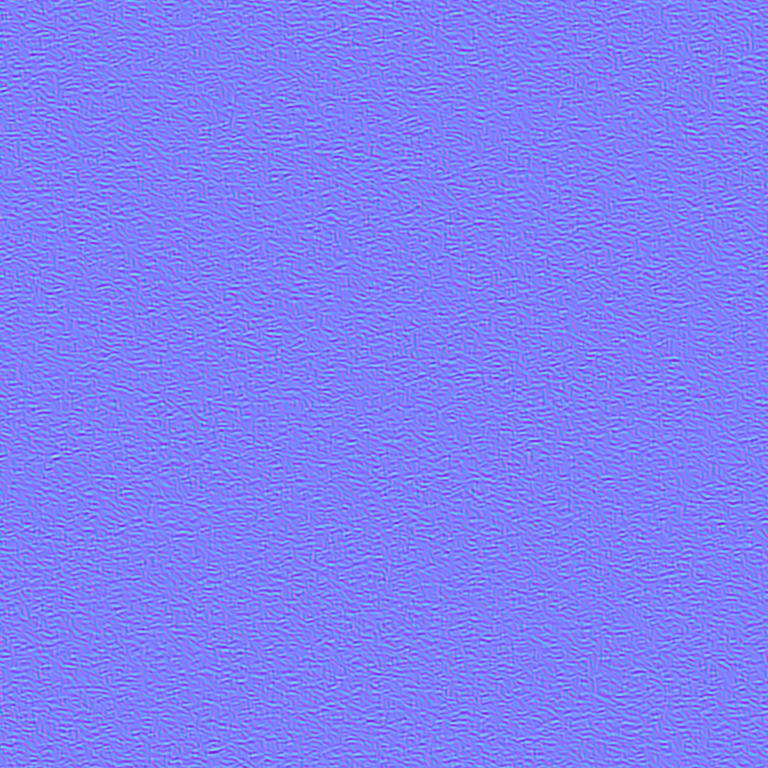
Write a Shadertoy shader that draws this texture map.

```glsl
// Tangent-space normal map of a fine, wrinkled plaster grain (green points down).

const float TAU = 6.28318;
const float CELL_SIZE = 0.0088;    // spacing of the scattered wavelets
const float WAVELENGTH = 0.0073;   // mean distance between wrinkles
const float SLOPE_ANGLE = 0.94;    // main direction across the wrinkles
const float ANGLE_SPREAD = 0.95;   // random turn to either side
const float RELIEF = 0.42;         // steepness of the wrinkles
const int WAVELETS_PER_CELL = 2;

// Four random values in 0..1 from a cell and a wavelet index
vec4 hash4(vec2 cell, float index) {
    vec4 p = fract(vec4(cell.xyx, cell.y + index * 17.0)
                   * vec4(0.1031, 0.1030, 0.0973, 0.1099) + index * 0.37);
    p += dot(p, p.wzxy + 33.33);
    return fract((p.xxyz + p.yzzw) * p.zywx);
}

// Slope of one wave packet; offset is measured in cells
vec2 waveletSlope(vec2 offset, float angle, float frequency, float phase) {
    float envelope = max(1.0 - dot(offset, offset), 0.0);
    vec2 direction = vec2(cos(angle), sin(angle));
    float wave = sin(TAU * frequency * dot(offset, direction) + phase);
    return direction * wave * envelope * envelope;
}

// Cellular noise: sum of the wave packets scattered around a point
vec2 wrinkleSlope(vec2 uv, float cellSize, float wavelength) {
    vec2 p = uv / cellSize;
    vec2 home = floor(p);
    vec2 slope = vec2(0.0);
    for (int y = -1; y <= 1; y++) {
        for (int x = -1; x <= 1; x++) {
            vec2 cell = home + vec2(x, y);
            for (int i = 0; i < WAVELETS_PER_CELL; i++) {
                vec4 place = hash4(cell, float(i));
                vec4 shape = hash4(cell, float(i) + 7.0);
                float angle = SLOPE_ANGLE + ANGLE_SPREAD * (2.0 * shape.x - 1.0);
                float frequency = cellSize / wavelength * mix(0.85, 1.2, shape.y);
                slope += waveletSlope(p - cell - place.xy, angle, frequency, TAU * shape.z);
            }
        }
    }
    return slope;
}

// Broad, faint changes in relief from layered sines
float reliefVariation(vec2 uv) {
    float broad = sin(uv.x * 13.0 + 2.0 * sin(uv.y * 9.0));
    float medium = sin(uv.y * 31.0 - uv.x * 17.0 + 2.0 * sin(uv.x * 23.0));
    return 1.0 + 0.04 * broad + 0.05 * medium;
}

void mainImage(out vec4 fragColor, in vec2 fragCoord) {
    vec2 uv = fragCoord / iResolution.y;

    // Flatten the grain when it becomes finer than the pixel grid
    float pixelsPerWave = WAVELENGTH * iResolution.y;
    float fade = 1.0 - smoothstep(0.3, 0.6, 1.0 / pixelsPerWave);

    // Surface slope to unit normal, then to colour
    vec2 slope = wrinkleSlope(uv, CELL_SIZE, WAVELENGTH);
    slope *= RELIEF * reliefVariation(uv) * fade;
    vec3 normal = normalize(vec3(slope.x, -slope.y, 1.0));
    fragColor = vec4(0.5 + 0.5 * normal, 1.0);
}
```
